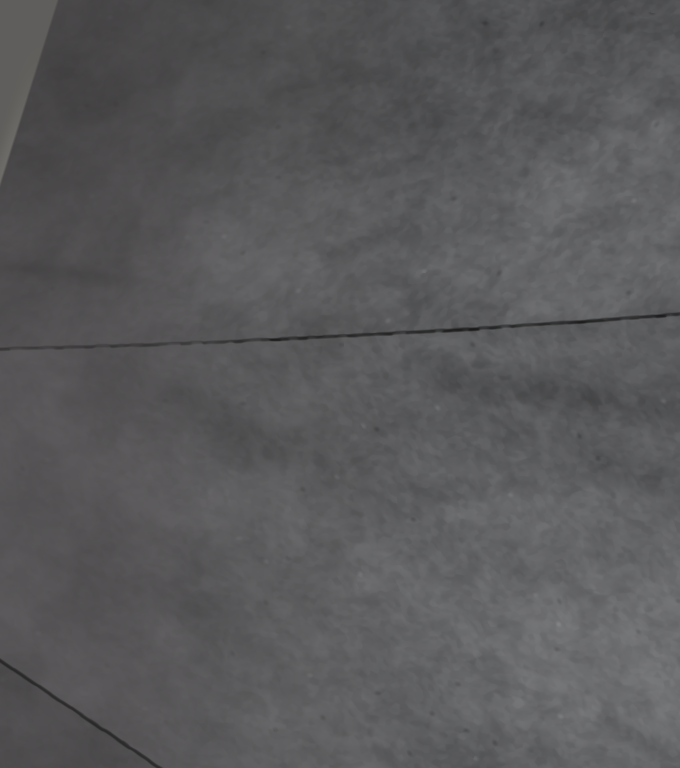
This texture is drawn by a Shadertoy shader. Its source:

```glsl
// Dark slate floor tiles seen at an angle, with thin seams and a pale wall corner.
// Broad soft pools of light set the tone; layered sines make the streaks, and
// soft cellular noise at several scales makes the mottled stone and rare chips.

const vec3 COOL_STONE = vec3(0.990, 0.996, 1.014);
const vec3 WARM_STONE = vec3(1.012, 0.990, 1.008);
const vec3 WALL_TINT = vec3(1.02, 1.0, 0.97);
const float BASE_TONE = 0.323;
const float CLOUD_GAIN = 0.014;
const float MOTTLE_GAIN = 0.135;
const float CHIP_GAIN = 0.06;
const float SEAM_HALF = 0.0012;
const float SEAM_SOFT = 0.0018;
const float UPPER_TILT = 0.42;
const float LOWER_TILT = -0.50;

vec2 hash2(vec2 p) {
    vec3 q = fract(vec3(p.xyx) * vec3(0.1031, 0.1030, 0.0973));
    q += dot(q, q.yzx + 33.33);
    return fract((q.xx + q.yz) * q.zy);
}

vec2 turn(vec2 p, float a) {
    float c = cos(a), s = sin(a);
    return vec2(c * p.x + s * p.y, c * p.y - s * p.x);
}

// x: distance to the nearest cell point, y: its random value,
// z: random values blended softly between cells, centred on zero
vec3 cellular(vec2 p) {
    vec2 base = floor(p), best = vec2(9.0, 0.0), blend = vec2(0.0);
    for (int j = -1; j <= 1; j++)
    for (int i = -1; i <= 1; i++) {
        vec2 cell = base + vec2(i, j);
        float d = length(cell + hash2(cell) - p);
        float value = hash2(cell + 57.0).x;
        float weight = exp(-6.5 * d * d);
        blend += weight * vec2(value, 1.0);
        if (d < best.x) best = vec2(d, value);
    }
    return vec3(best, blend.x / blend.y - 0.5);
}

// Blotches from coarse to fine; fineGain scales the small ones
float mottle(vec2 p, float fineGain) {
    float sum = 0.0, scale = 17.0;
    for (int i = 0; i < 4; i++) {
        float gain = i < 1 ? 0.18 : 0.27 * fineGain;
        sum += gain * cellular(p * scale + 19.0 * float(i)).z;
        p = turn(p, 0.35);
        scale *= 2.0;
    }
    return sum;
}

// Warped sines at rising frequency, about -1 to 1
float layeredSines(vec2 p) {
    float sum = 0.0, gain = 0.5;
    for (int i = 0; i < 6; i++) {
        p = turn(p, 0.9) * 1.75 + vec2(1.7, 4.1);
        sum += gain * sin(p.x + 1.4 * sin(p.y * 0.8)) * cos(p.y + 1.1 * sin(p.x * 0.7));
        gain *= 0.68;
    }
    return sum;
}

// Soft tilted ellipse of light
float pool(vec2 p, vec2 centre, vec2 radius, float angle) {
    vec2 q = turn(p - centre, angle) / radius;
    return exp(-dot(q, q));
}

float upperTone(vec2 p) {
    float t = -0.026 * smoothstep(0.72, 0.98, p.y);
    t += 0.068 * pool(p, vec2(0.84, 0.68), vec2(0.36, 0.15), 0.2);
    t += 0.036 * pool(p, vec2(0.32, 0.67), vec2(0.16, 0.08), 0.3);
    t += 0.038 * pool(p, vec2(0.87, 0.91), vec2(0.22, 0.09), 0.2);
    t += 0.022 * pool(p, vec2(0.80, 0.81), vec2(0.10, 0.025), 0.3);
    t -= 0.028 * pool(p, vec2(0.71, 0.835), vec2(0.15, 0.030), 0.2);
    t -= 0.020 * pool(p, vec2(0.30, 0.84), vec2(0.12, 0.03), 0.4);
    t -= 0.022 * pool(p, vec2(0.08, 0.645), vec2(0.10, 0.010), -0.12);
    t -= 0.024 * pool(p, vec2(0.06, 0.76), vec2(0.18, 0.22), 0.0);
    // Faint bent edge of a reflection
    float bend = 0.155 + 0.30 * (p.y - 0.60) + 0.008 * sin(p.y * 34.0);
    float shade = smoothstep(-0.012, 0.012, p.x - bend);
    return t + 0.018 * (shade - 0.5) * smoothstep(0.58, 0.68, p.y);
}

float lowerTone(vec2 p) {
    float t = 0.004 + 0.026 * smoothstep(0.1, 0.7, p.x);
    t += 0.088 * pool(p, vec2(0.90, 0.13), vec2(0.36, 0.17), -0.4);
    t += 0.032 * pool(p, vec2(0.42, 0.08), vec2(0.28, 0.12), -0.3);
    t += 0.024 * pool(p, vec2(0.34, 0.32), vec2(0.34, 0.07), -0.4);
    t += 0.022 * pool(p, vec2(0.80, 0.55), vec2(0.22, 0.025), 0.06);
    t -= 0.028 * pool(p, vec2(0.31, 0.445), vec2(0.15, 0.030), -0.40);
    t -= 0.034 * pool(p, vec2(0.74, 0.485), vec2(0.20, 0.025), -0.18);
    t -= 0.032 * pool(p, vec2(0.82, 0.385), vec2(0.12, 0.022), -0.25);
    return t - 0.020 * pool(p, vec2(0.27, 0.19), vec2(0.11, 0.025), -0.5);
}

float line(float d, float aa) {
    return 1.0 - smoothstep(SEAM_HALF - 0.5 * aa, SEAM_HALF + SEAM_SOFT + 0.5 * aa, abs(d));
}

void mainImage(out vec4 fragColor, in vec2 fragCoord) {
    vec2 p = fragCoord / iResolution.y;
    float aa = 1.0 / iResolution.y;
    // Signed distances to the long seam, corner seam and wall
    float rag = cellular(p * 85.0).z;
    float seam = p.y - (0.5456 + 0.0235 * p.x + 0.0314 * p.x * p.x) + 0.0016 * rag;
    float corner = dot(p - vec2(0.0, 0.1406), vec2(0.559, 0.829)) + 0.0016 * rag;
    float wall = dot(p - vec2(0.0, 0.759), vec2(0.954, -0.299));
    // Broad tone and streaks along each tile
    float tone = BASE_TONE + mix(lowerTone(p), upperTone(p), smoothstep(-aa, aa, seam));
    vec2 along = turn(p, seam > 0.0 ? UPPER_TILT : LOWER_TILT);
    tone += CLOUD_GAIN * layeredSines(along * vec2(4.0, 9.0)) - 0.030 * smoothstep(aa, -aa, corner);
    // Mottling and rare chips, stronger toward the right
    float rough = mix(0.25, 1.0, smoothstep(0.05, 0.65, p.x - 0.5 * max(p.y - 0.7, 0.0)));
    vec2 grainPos = along * vec2(0.88, 1.15) + 0.003 * sin(along.yx * 70.0);
    tone += MOTTLE_GAIN * mottle(grainPos, rough);
    vec3 chip = cellular(grainPos * 55.0 + 13.0);
    float chipMask = smoothstep(0.32, 0.0, chip.x) * rough;
    tone += CHIP_GAIN * chipMask * (step(0.988, chip.y) - step(chip.y, 0.012));
    // Dark ragged seams, with a fainter left end on the long one
    float depth = mix(0.26, 0.52, smoothstep(0.27, 0.36, p.x)) * (1.0 + 0.7 * rag);
    tone *= (1.0 - depth * line(seam, aa)) * (1.0 - 0.46 * line(corner, aa));
    vec3 colour = tone * mix(WARM_STONE, COOL_STONE, smoothstep(0.1, 0.6, p.x));
    // Pale wall corner with a lit rim
    float wallTone = 0.37 + 0.05 * smoothstep(-0.022, 0.0, wall) * smoothstep(0.95, 0.78, p.y);
    colour = mix(colour, wallTone * WALL_TINT, smoothstep(0.002, -0.002, wall));
    fragColor = vec4(colour, 1.0);
}
```
